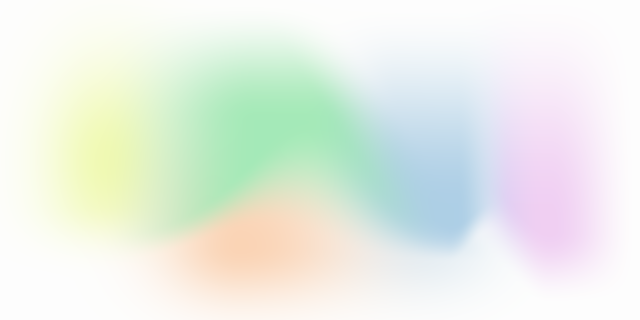
Write a Shadertoy shader that draws this background.

```glsl
const vec3 PAPER = vec3(0.994, 0.994, 0.992);
const vec3 YELLOW = vec3(0.94, 0.98, 0.70);
const vec3 GREEN = vec3(0.645, 0.915, 0.72);
const vec3 BLUE = vec3(0.68, 0.81, 0.90);
const vec3 ORANGE = vec3(0.98, 0.83, 0.71);
const vec3 LAVENDER = vec3(0.83, 0.81, 0.95);
const vec3 PINK = vec3(0.94, 0.81, 0.95);

const vec2 YELLOW_CENTER = vec2(0.34, 0.50);
const vec2 YELLOW_RADII = vec2(0.20, 0.30);
const vec2 ORANGE_CENTER = vec2(0.75, 0.23);
const vec2 ORANGE_RADII_LOW = vec2(0.24, 0.17);   // left, down
const vec2 ORANGE_RADII_HIGH = vec2(0.38, 0.35);  // right, up
const vec2 HAZE_CENTER = vec2(1.33, 0.22);
const vec2 HAZE_RADII = vec2(0.22, 0.15);
const float HAZE_STRENGTH = 0.30;

const vec2 RIDGE_NORMAL = vec2(0.83, 0.558);
const float RIDGE_OFFSET = 1.304;
const float RIDGE_SOFTNESS = 0.10;
const float ARCH_BASE = 0.22;
const float ARCH_HEIGHT = 0.22;

float bell(float x, float center, float width) {
    float t = (x - center) / width;
    return exp(-t * t);
}

float glow(vec2 p, vec2 center, vec2 radii) {
    vec2 q = (p - center) / radii;
    return exp(-dot(q, q));
}

float rise(float edge, float softness, float x) {
    return smoothstep(edge - softness, edge + softness, x);
}

float fall(float start, float end, float x) {
    return 1.0 - smoothstep(start, end, x);
}

// Lower boundary shared by the green and blue bands
float archHeight(float x) {
    return ARCH_BASE + ARCH_HEIGHT * bell(x, 0.93, 0.30);
}

float archSoftness(float x) {
    return 0.045 + 0.14 * bell(x, 1.02, 0.25);
}

float yellowMask(vec2 p) {
    return glow(p, YELLOW_CENTER, YELLOW_RADII) * smoothstep(0.12, 0.36, p.y);
}

float orangeMask(vec2 p) {
    vec2 radii = mix(ORANGE_RADII_LOW, ORANGE_RADII_HIGH, step(ORANGE_CENTER, p));
    return glow(p, ORANGE_CENTER, radii);
}

float violetMask(vec2 p) {
    float bottom = mix(0.32, 0.16, smoothstep(1.5, 1.72, p.x));
    float sides = smoothstep(1.44, 1.60, p.x) * fall(1.72, 2.0, p.x);
    return sides * rise(bottom, 0.12, p.y) * fall(0.3, 1.05, p.y);
}

float blueMask(vec2 p) {
    float bottom = archHeight(p.x) + 0.10 * smoothstep(1.40, 1.54, p.x);
    float sides = smoothstep(0.95, 1.25, p.x) * fall(1.43, 1.60, p.x);
    return sides * rise(bottom, archSoftness(p.x), p.y) * fall(0.35, 1.0, p.y);
}

float greenMask(vec2 p) {
    float ridge = dot(p, RIDGE_NORMAL) - RIDGE_OFFSET;
    float slope = fall(-RIDGE_SOFTNESS, RIDGE_SOFTNESS, ridge);
    float bottom = rise(archHeight(p.x), archSoftness(p.x), p.y);
    return slope * bottom * smoothstep(0.3, 0.8, p.x) * fall(0.62, 1.0, p.y);
}

void mainImage(out vec4 fragColor, in vec2 fragCoord) {
    vec2 p = fragCoord / iResolution.xy * vec2(2.0, 1.0);

    // Soft glows on paper
    vec3 color = mix(PAPER, YELLOW, yellowMask(p));
    color = mix(color, ORANGE, orangeMask(p));
    color = mix(color, BLUE, HAZE_STRENGTH * glow(p, HAZE_CENTER, HAZE_RADII));

    // Violet veil, bluer on its left side
    vec3 violet = mix(LAVENDER, PINK, smoothstep(1.48, 1.70, p.x));
    color = mix(color, violet, violetMask(p));

    // Blue fold, then the green ridge cooling toward it
    color = mix(color, BLUE, blueMask(p));
    vec3 ridgeColor = mix(GREEN, BLUE, smoothstep(0.95, 1.42, p.x));
    color = mix(color, ridgeColor, greenMask(p));

    fragColor = vec4(color, 1.0);
}
```
